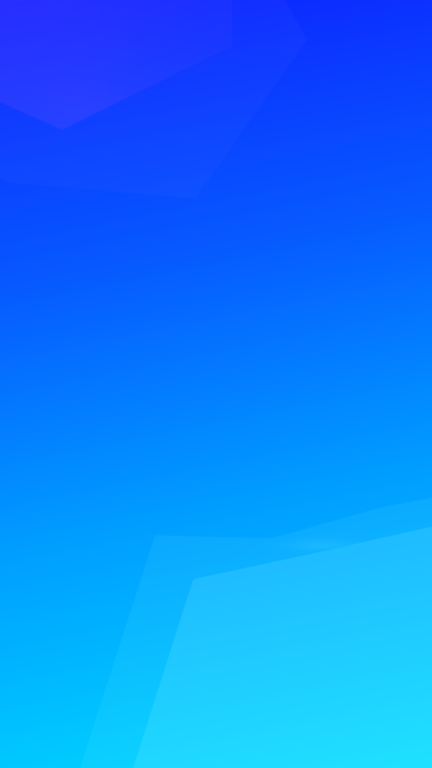
A WebGL 2 fragment shader for this background:

```glsl
#version 300 es
precision highp float;
// A tilted blue-to-cyan gradient with two pairs of translucent polygons,
// violet at the upper left and pale cyan at the lower right.
// Polygons are signed distance fields, in units of the canvas height.

uniform vec2 u_resolution;
out vec4 fragColor;

// Gradient colours, from top to bottom
const vec3 INDIGO = vec3(0.05, 0.16, 1.0);
const vec3 COBALT = vec3(0.025, 0.36, 1.0);
const vec3 AZURE = vec3(0.0, 0.62, 1.0);
const vec3 CYAN = vec3(0.0, 0.82, 1.0);
const float TILT = 0.2;
const float CENTER_X = 0.28;

// Overlay tints and strengths
const vec3 VIOLET = vec3(0.5, 0.3, 1.0);
const vec3 PERIWINKLE = vec3(0.35, 0.45, 1.0);
const vec3 ICE = vec3(0.6, 1.0, 1.0);
const float VIOLET_NEAR = 0.18;
const float VIOLET_FAR = 0.07;
const float PERIWINKLE_ALPHA = 0.07;
const float ICE_OUTER = 0.075;
const float ICE_INNER = 0.14;
const float CORNER = 0.007;

// Polygon corners; those beyond the canvas only close the outline
const int SIDES = 6;
const vec2 TOP_OUTER[SIDES] = vec2[SIDES](
    vec2(-0.1, 1.1), vec2(0.315, 1.1), vec2(0.400, 0.948),
    vec2(0.254, 0.742), vec2(0.013, 0.762), vec2(-0.1, 0.818));
const vec2 TOP_INNER[SIDES] = vec2[SIDES](
    vec2(-0.1, 1.1), vec2(0.302, 1.1), vec2(0.302, 0.940),
    vec2(0.081, 0.831), vec2(0.0, 0.867), vec2(-0.1, 0.912));
const vec2 LOW_OUTER[SIDES] = vec2[SIDES](
    vec2(0.202, 0.303), vec2(0.354, 0.299), vec2(0.495, 0.339),
    vec2(0.7, 0.378), vec2(0.7, -0.1), vec2(0.072, -0.1));
const vec2 LOW_INNER[SIDES] = vec2[SIDES](
    vec2(0.257, 0.240), vec2(0.397, 0.270), vec2(0.7, 0.338),
    vec2(0.7, 0.1), vec2(0.7, -0.1), vec2(0.149, -0.1));

// Signed distance to a closed polygon, negative inside
float polygonDistance(vec2 p, vec2 corners[SIDES]) {
    float nearest = 1e3;
    float side = 1.0;
    for (int i = 0; i < SIDES; i++) {
        vec2 a = corners[i];
        vec2 b = corners[(i + 1) % SIDES];
        vec2 edge = b - a;
        vec2 w = p - a;
        vec2 offset = w - edge * clamp(dot(w, edge) / dot(edge, edge), 0.0, 1.0);
        nearest = min(nearest, dot(offset, offset));
        bool crosses = (a.y > p.y) != (b.y > p.y);
        if (crosses && p.x < a.x + edge.x * w.y / edge.y) side = -side;
    }
    return side * sqrt(nearest);
}

// Antialiased coverage of a shape
float coverage(float dist) {
    float pixel = 1.0 / u_resolution.y;
    return 1.0 - smoothstep(-pixel, pixel, dist);
}

// Elliptical soft spot
float glow(vec2 p, vec2 center, vec2 radius) {
    vec2 q = (p - center) / radius;
    return exp(-dot(q, q));
}

// Three linear spans between four colours
vec3 background(vec2 p) {
    float t = 3.0 * (1.0 - p.y + TILT * (p.x - CENTER_X));
    vec3 upper = mix(INDIGO, COBALT, min(t, 1.0));
    vec3 middle = mix(upper, AZURE, clamp(t - 1.0, 0.0, 1.0));
    return mix(middle, CYAN, max(t - 2.0, 0.0));
}

void main() {
    // Width is scaled to the 9:16 layout so the design fills any canvas
    vec2 p = gl_FragCoord.xy / u_resolution * vec2(0.5625, 1.0);
    vec3 color = background(p);

    // Upper left pair, the inner one fading to the right
    float topOuter = coverage(polygonDistance(p, TOP_OUTER));
    color = mix(color, PERIWINKLE, PERIWINKLE_ALPHA * topOuter);
    float topInner = coverage(polygonDistance(p, TOP_INNER));
    float violet = mix(VIOLET_NEAR, VIOLET_FAR, smoothstep(0.05, 0.32, p.x));
    color = mix(color, VIOLET, violet * topInner);
    color.r += 0.025 * glow(p, vec2(0.11, 0.865), vec2(0.05, 0.025)) * topInner;

    // Lower right pair with a faint streak along the seam
    float lowOuter = coverage(polygonDistance(p, LOW_OUTER));
    color = mix(color, ICE, ICE_OUTER * lowOuter);
    float lowInner = coverage(polygonDistance(p, LOW_INNER) - CORNER);
    float streak = glow(p, vec2(0.42, 0.290), vec2(0.045, 0.008));
    color = mix(color, ICE, max(ICE_INNER * lowInner, 0.1 * streak * lowOuter));

    fragColor = vec4(clamp(color, 0.0, 1.0), 1.0);
}
```
